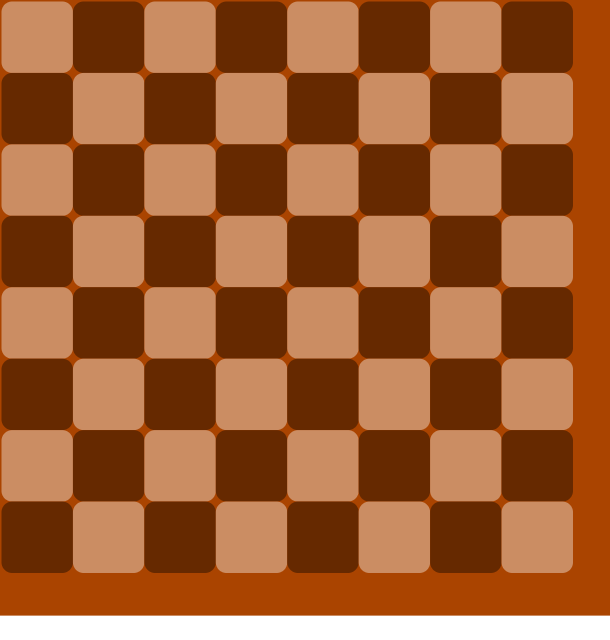
Reproduce this pattern procedurally as a WebGL 1 fragment shader.

```glsl
precision highp float;

uniform vec2 u_resolution;

// Lengths are fractions of the canvas height; the tile radius is in tiles.
const float TILE_COUNT = 8.0;
const float TILE_SIZE = 0.11162;
const float BOARD_MARGIN = 0.00234;
const float TILE_RADIUS = 0.15;
const float FRAME_BOTTOM = 0.0381;

const vec3 LIGHT_WOOD = vec3(0.797, 0.553, 0.390);
const vec3 DARK_WOOD = vec3(0.400, 0.160, 0.0);
const vec3 FRAME_WOOD = vec3(0.667, 0.267, 0.0);
const vec3 PAPER = vec3(1.0);

float roundedBox(vec2 p, vec2 halfSize, float radius) {
  vec2 q = abs(p) - halfSize + radius;
  return length(max(q, 0.0)) + min(max(q.x, q.y), 0.0) - radius;
}

float coverage(float dist, float pixel) {
  return clamp(0.5 - dist / pixel, 0.0, 1.0);
}

float onBoard(vec2 tile, float count) {
  vec2 inside = step(vec2(-0.5), tile) * step(tile, vec2(count - 0.5));
  return inside.x * inside.y;
}

vec3 tileColor(vec2 tile) {
  return mix(LIGHT_WOOD, DARK_WOOD, mod(tile.x + tile.y, 2.0));
}

// Layers the four nearest tiles so that neighbours blend along their seams.
vec3 paintTiles(vec3 color, vec2 grid, float pixel) {
  vec2 first = floor(grid - 0.5);
  for (int row = 0; row < 2; row++) {
    for (int col = 0; col < 2; col++) {
      vec2 tile = first + vec2(float(col), float(row));
      float dist = roundedBox(grid - tile - 0.5, vec2(0.5), TILE_RADIUS);
      float alpha = coverage(dist, pixel) * onBoard(tile, TILE_COUNT);
      color = mix(color, tileColor(tile), alpha);
    }
  }
  return color;
}

void main() {
  float pixel = 1.0 / u_resolution.y;
  vec2 p = gl_FragCoord.xy * pixel;

  // Frame above a strip of bare paper
  vec3 color = mix(PAPER, FRAME_WOOD, coverage(FRAME_BOTTOM - p.y, pixel));

  // Tiles counted from the upper left corner
  vec2 grid = (vec2(p.x, 1.0 - p.y) - BOARD_MARGIN) / TILE_SIZE;
  color = paintTiles(color, grid, pixel / TILE_SIZE);

  gl_FragColor = vec4(color, 1.0);
}
```
